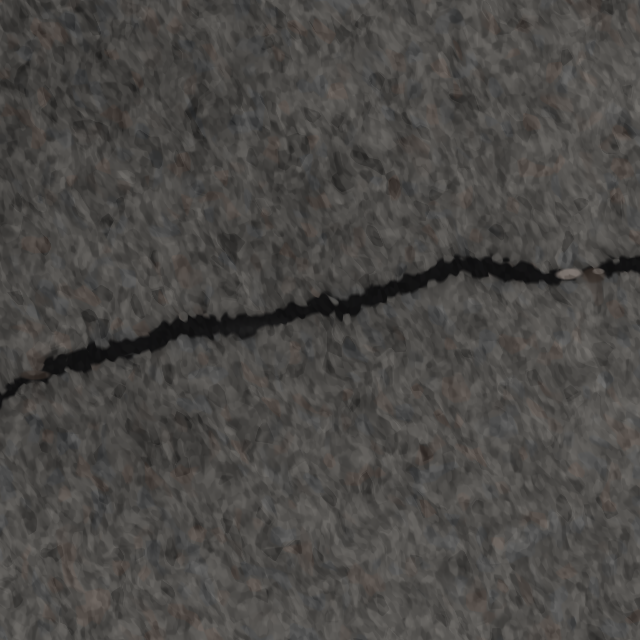
Write a three.js fragment shader that draws this texture.

```glsl
varying vec2 vUv;

const int KNOTS = 21;

vec2 hash2(vec2 p) {
  vec3 q = fract(p.xyx * vec3(0.1031, 0.1030, 0.0973));
  q += dot(q, q.yzx + 33.33);
  return fract((q.xx + q.yz) * q.zy);
}

// Soft cellular noise: each cell owns a tone, blended by proximity
float cells(vec2 p, float sharpness) {
  vec2 id = floor(p);
  vec2 f = p - id;
  float tone = 0.0;
  float total = 0.0;
  for (int j = -1; j <= 1; j++) {
    for (int i = -1; i <= 1; i++) {
      vec2 o = vec2(float(i), float(j));
      vec2 d = o + hash2(id + o + 17.0) - f;
      float w = exp(-sharpness * dot(d, d));
      tone += w * hash2(id + o + 71.0).x;
      total += w;
    }
  }
  return tone / max(total, 1e-6) - 0.5;
}

float spot(vec2 p, vec2 center, vec2 radius) {
  vec2 d = (p - center) / radius;
  return exp(-dot(d, d));
}

float pebble(vec2 p, vec2 center, vec2 radius) {
  float d = length((p - center) / radius);
  return 1.0 - smoothstep(0.65, 1.15, d);
}

// Height of the crack centre and its half width at x
vec2 crackProfile(float x) {
  vec2 k[KNOTS];
  k[0] = vec2(0.000, 0.377);  k[1] = vec2(0.040, 0.406);
  k[2] = vec2(0.085, 0.426);  k[3] = vec2(0.156, 0.444);
  k[4] = vec2(0.234, 0.464);  k[5] = vec2(0.280, 0.488);
  k[6] = vec2(0.320, 0.493);  k[7] = vec2(0.378, 0.490);
  k[8] = vec2(0.443, 0.505);  k[9] = vec2(0.500, 0.523);
  k[10] = vec2(0.534, 0.518); k[11] = vec2(0.586, 0.538);
  k[12] = vec2(0.651, 0.560); k[13] = vec2(0.710, 0.585);
  k[14] = vec2(0.755, 0.584); k[15] = vec2(0.807, 0.574);
  k[16] = vec2(0.860, 0.568); k[17] = vec2(0.900, 0.570);
  k[18] = vec2(0.940, 0.577); k[19] = vec2(0.965, 0.583);
  k[20] = vec2(1.000, 0.588);
  float y = k[0].y;
  for (int i = 0; i < KNOTS - 1; i++) {
    float t = clamp((x - k[i].x) / (k[i + 1].x - k[i].x), 0.0, 1.0);
    y += t * (k[i + 1].y - k[i].y);
  }
  float narrowing = 0.008 * spot(vec2(x, 0.0), vec2(0.04, 0.0), vec2(0.025, 1.0))
                  + 0.010 * spot(vec2(x, 0.0), vec2(0.895, 0.0), vec2(0.042, 1.0))
                  + 0.003 * spot(vec2(x, 0.0), vec2(0.44, 0.0), vec2(0.05, 1.0));
  return vec2(y, 0.0135 - narrowing);
}

// Broad stains and worn pale areas
float stains(vec2 p) {
  float s = 0.012 * smoothstep(0.35, 0.0, p.y);
  s += 0.022 * spot(p, vec2(0.90, 0.86), vec2(0.20, 0.25));
  s += 0.014 * spot(p, vec2(0.60, 0.90), vec2(0.09, 0.18));
  s += 0.012 * spot(p, vec2(0.85, 0.35), vec2(0.25, 0.22));
  s -= 0.035 * spot(p, vec2(0.18, 0.90), vec2(0.28, 0.16));
  s -= 0.030 * spot(p, vec2(0.02, 0.75), vec2(0.10, 0.22));
  s -= 0.035 * spot(p, vec2(0.40, 0.65), vec2(0.20, 0.08));
  s -= 0.040 * spot(p, vec2(0.22, 0.32), vec2(0.18, 0.09));
  s -= 0.025 * spot(p, vec2(0.60, 0.45), vec2(0.12, 0.07));
  s -= 0.045 * spot(p, vec2(0.713, 0.90), vec2(0.012, 0.13));
  s -= 0.030 * spot(p, vec2(0.705, 0.70), vec2(0.022, 0.12));
  return s;
}

void main() {
  vec2 p = vUv;
  vec2 warp = 0.004 * vec2(sin(p.y * 43.0 + 3.0 * sin(p.x * 17.0)),
                           sin(p.x * 51.0 + 2.0 * sin(p.y * 23.0)));
  vec2 q = p + warp;
  q.x += 0.25 * q.y;

  // Stone grain, stretched along the vertical
  float coarse = cells(q * vec2(36.0, 27.0), 7.0);
  float grain = cells(q * vec2(88.0, 60.0) + 9.0, 8.0);
  float fine = cells(q * vec2(165.0, 105.0) + 31.0, 7.0);
  float cloud = cells(q * 10.0 + 5.0, 5.0);
  float tone = 0.297 + stains(p) + 0.030 * cloud + 0.040 * coarse
             + 0.105 * grain + 0.070 * fine;
  float pits = cells(q * vec2(58.0, 42.0) + 53.0, 12.0);
  tone -= 0.055 * smoothstep(0.28, 0.46, pits);
  tone += 0.035 * smoothstep(0.30, 0.47, -pits);
  vec3 color = tone * vec3(1.025, 1.0, 0.965);

  // Scattered warm and cool mineral tints
  float mineral = cells(q * vec2(48.0, 40.0) + 83.0, 10.0);
  color += vec3(0.022, 0.002, -0.006) * smoothstep(0.27, 0.46, mineral);
  color += vec3(-0.008, 0.0, 0.010) * smoothstep(0.25, 0.45, -mineral);

  // Crack with a ragged lip and a faint shadow
  vec2 crack = crackProfile(p.x);
  float ragged = 0.0025 * sin(p.x * 173.0 + 2.0 * sin(p.x * 71.0))
               + 0.011 * grain + 0.007 * coarse;
  float edge = abs(p.y - crack.x + 0.0012 * sin(p.x * 119.0)) - crack.y + ragged;
  color *= 1.0 - 0.22 * exp(-max(edge, 0.0) * 75.0);
  float depth = 1.0 - smoothstep(-0.004, 0.004, edge);
  float dust = spot(p, vec2(0.415, 0.485), vec2(0.07, 0.012));
  vec3 hollow = vec3(0.066, 0.065, 0.067) + 0.05 * dust + 0.025 * fine;
  color = mix(color, hollow, depth);

  // Debris lodged in the gap
  vec3 earth = vec3(0.25, 0.22, 0.20) + 0.14 * grain;
  color = mix(color, earth, 0.8 * pebble(p, vec2(0.055, 0.414), vec2(0.025, 0.008)));
  color = mix(color, earth, 0.9 * pebble(p, vec2(0.927, 0.570), vec2(0.020, 0.013)));
  vec3 stone = vec3(0.43, 0.40, 0.38) + 0.12 * fine;
  color = mix(color, stone, pebble(p + 0.5 * warp, vec2(0.890, 0.573), vec2(0.021, 0.009)));
  color = mix(color, stone, 0.6 * pebble(p, vec2(0.935, 0.576), vec2(0.010, 0.005)));

  gl_FragColor = vec4(clamp(color, 0.0, 1.0), 1.0);
}
```
